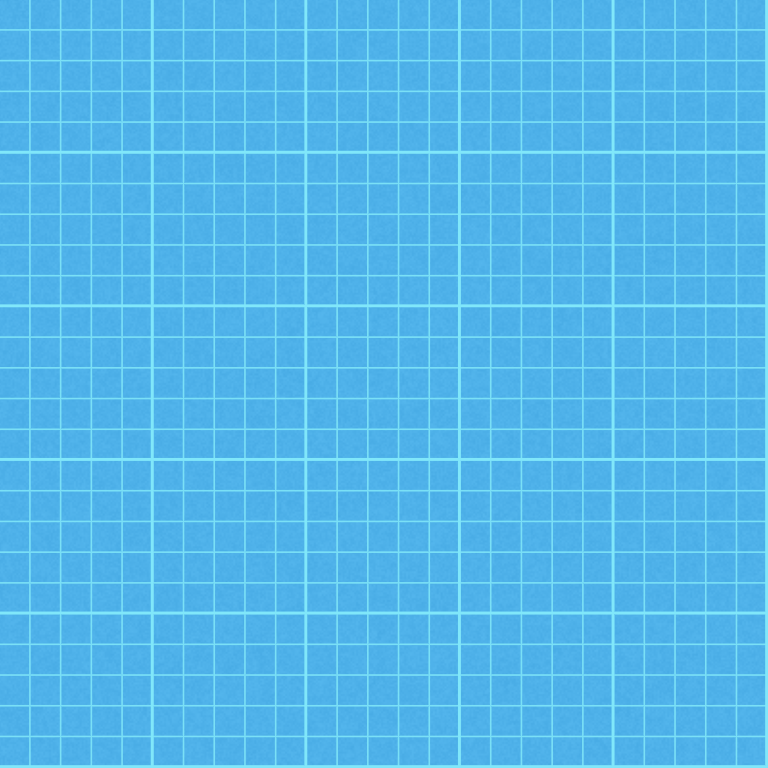
Write a WebGL 2 fragment shader that draws this pattern.

```glsl
#version 300 es
precision highp float;
// Blue graph paper: 25 by 25 cells, a bolder line every fifth, fine paper grain.

uniform vec2 u_resolution;
out vec4 fragColor;

float hash(vec2 cell) {
  vec3 q = fract(cell.xyx * vec3(0.1031, 0.1030, 0.0973));
  q += dot(q, q.yzx + 33.33);
  return fract((q.x + q.y) * q.z);
}

// Value noise on a lattice that wraps after `cells` steps.
float wrappedNoise(vec2 uv, float cells) {
  vec2 i = floor(uv * cells);
  vec2 f = fract(uv * cells);
  f = f * f * (3.0 - 2.0 * f);
  vec2 lo = mod(i, cells);
  vec2 hi = mod(i + 1.0, cells);
  return mix(mix(hash(lo), hash(vec2(hi.x, lo.y)), f.x),
             mix(hash(vec2(lo.x, hi.y)), hash(hi), f.x), f.y);
}

// Coverage of evenly spaced lines, each ending `inset` before its cell border.
float gridLines(vec2 uv, float count, float width, float inset) {
  vec2 pixel = 1.0 / u_resolution;
  vec2 center = uv + inset + 0.5 * width;
  vec2 dist = abs(fract(center * count + 0.5) - 0.5) / count;
  vec2 cover = clamp((0.5 * width - dist) / pixel + 0.5, 0.0, 1.0);
  cover = min(cover, width / pixel);
  return max(cover.x, cover.y);
}

void main() {
  vec2 uv = gl_FragCoord.xy / u_resolution;
  uv.y = 1.0 - uv.y; // cells are ruled from the top left

  // Paper with fine grain and faint mottling
  float grain = 0.7 * (wrappedNoise(uv, 400.0) - 0.5)
              + 0.4 * (wrappedNoise(uv, 170.0) - 0.5)
              + 0.15 * (wrappedNoise(uv, 40.0) - 0.5);
  vec3 paper = vec3(0.306, 0.694, 0.914) + grain * vec3(0.045, 0.04, 0.03);

  // Thin rules, then bold rules on top
  float thin = gridLines(uv, 25.0, 0.0021, 0.0);
  float bold = gridLines(uv, 5.0, 0.0036, 0.0001);
  vec3 color = mix(paper, vec3(0.48, 0.88, 0.965), thin);
  color = mix(color, vec3(0.50, 0.905, 0.98), bold);

  fragColor = vec4(color, 1.0);
}
```
